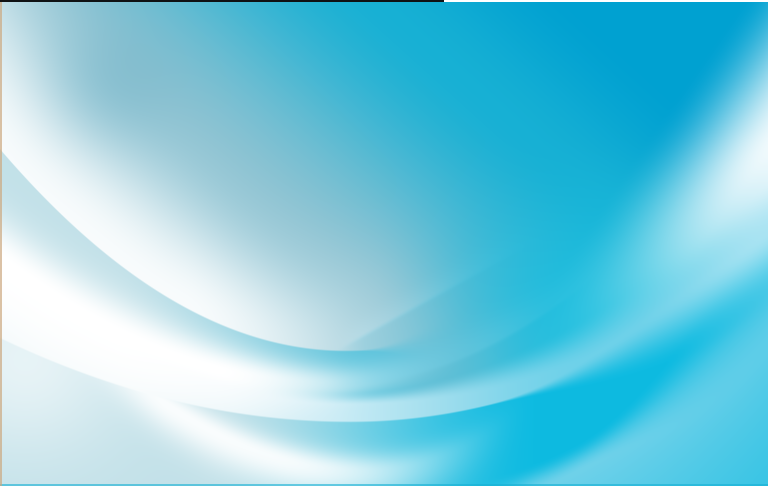
Reproduce this background procedurally as a Shadertoy shader.

```glsl
// Abstract backdrop: white light sweeping in curved folds over a cyan gradient.

#define WHITE vec3(1.0, 1.0, 1.0)
#define CYAN vec3(0.09, 0.69, 0.83)
#define DEEP vec3(0.0, 0.63, 0.82)
#define AQUA vec3(0.05, 0.73, 0.88)
#define HAZE vec3(0.55, 0.76, 0.82)
#define PALE vec3(0.76, 0.88, 0.91)
#define SHEER vec3(0.48, 0.83, 0.92)
#define MIST_WIDTH 0.175
#define EDGE_PIXELS 1.2
#define BORDER 0.0031

// Height of a bowl-shaped curve with its own bend on each side of its lowest point.
float bowl(float x, vec2 lowest, float bendLeft, float bendRight) {
    float dx = x - lowest.x;
    return lowest.y + (dx < 0.0 ? bendLeft : bendRight) * dx * dx;
}

// Soft ridge with a separate falloff above and below its centre.
float ridge(float height, float above, float below) {
    float h = height / (height > 0.0 ? above : below);
    return exp(-h * h);
}

// Coverage of the side below a curve, for a given softness.
float under(float height, float softness) {
    return 1.0 - smoothstep(-softness, softness, height);
}

// Upper field: haze on the left, deep blue at the top right.
vec3 sky(vec2 p) {
    float diagonal = p.x + 0.7 * (p.y - 0.57);
    vec3 color = mix(HAZE, CYAN, smoothstep(0.34, 0.80, diagonal));
    color = mix(color, DEEP, smoothstep(0.78, 1.05, diagonal));
    float lowRight = smoothstep(0.48, 0.78, p.x) * (1.0 - smoothstep(0.35, 0.72, p.y));
    return mix(color, vec3(0.10, 0.74, 0.87), lowRight);
}

void mainImage(out vec4 fragColor, in vec2 fragCoord) {
    vec2 p = fragCoord / iResolution.xy;
    float crisp = EDGE_PIXELS / iResolution.y;
    vec3 color = sky(p);

    // Signed heights above the main curves
    float upperFold = p.y - bowl(p.x, vec2(0.45, 0.278), 2.05, 1.5);
    float lowerFold = p.y - bowl(p.x, vec2(0.456, 0.132), 0.83, 1.06);
    float bandTop = p.y - bowl(p.x, vec2(0.45, 0.180), 1.4, 1.28);
    float upperStreak = p.y - bowl(p.x, vec2(0.43, 0.212), 1.4, 1.9);
    float lowerStreak = p.y - bowl(p.x, vec2(0.48, 0.030), 2.0, 3.0);
    float cornerFold = p.y - bowl(p.x, vec2(0.55, -0.027), 2.07, 2.07);

    // White mist resting on the upper fold, with a dim patch above it
    float slope = 4.1 * min(p.x - 0.45, 0.0);
    float mistHeight = upperFold / sqrt(1.0 + slope * slope);
    float mist = ridge(mistHeight, MIST_WIDTH, 1.0);
    color = mix(color, WHITE, 0.94 * mist * (1.0 - smoothstep(0.24, 0.62, p.x)));
    float dimPatch = ridge(length((p - vec2(0.15, 0.83)) * vec2(1.5, 1.0)), 0.13, 0.13);
    color = mix(color, vec3(0.44, 0.70, 0.78), 0.45 * dimPatch);

    // White glow from the right side
    float glowDepth = p.x - 0.81 - 0.44 * (p.y - 0.53);
    float glow = smoothstep(-0.05, 0.125, glowDepth);
    color = mix(color, WHITE, 0.95 * glow * smoothstep(0.18, 0.72, p.y));

    // Faint straight crease rising from the upper fold
    float crease = p.y - 0.285 - 0.88 * (p.x - 0.445);
    float creaseFade = smoothstep(0.43, 0.48, p.x) * (1.0 - smoothstep(0.52, 0.72, p.x));
    color = mix(color, CYAN, 0.12 * creaseFade * under(crease, 0.006));
    color += 0.02 * creaseFade * ridge(crease, 0.035, 0.006);

    // Shaded strip beneath the upper fold
    vec3 strip = mix(PALE, CYAN, smoothstep(0.14, 0.72, p.x));
    float stripFade = 1.0 - smoothstep(0.44, 0.64, p.x);
    float stripSoftness = crisp + 0.06 * smoothstep(0.47, 0.62, p.x);
    color = mix(color, strip, stripFade * under(upperFold, stripSoftness));

    // Bright streak, wide on the left and thin on the right
    float leftness = 1.0 - smoothstep(0.0, 0.5, p.x);
    float streak = ridge(upperStreak, mix(0.035, 0.085, leftness), mix(0.03, 0.40, leftness));
    streak *= under(upperFold, crisp) * (1.0 - smoothstep(0.28, 0.62, p.x));
    color = mix(color, WHITE, streak);
    float thread = ridge(upperStreak, 0.05, 0.008) * smoothstep(0.42, 0.52, p.x);
    color = mix(color, SHEER, 0.25 * thread * (1.0 - smoothstep(0.6, 0.8, p.x)));

    // Long band sweeping up to the right
    float bandSoftness = mix(0.014, 0.06, smoothstep(0.45, 0.95, p.x));
    vec3 band = mix(vec3(0.96, 0.98, 0.99), SHEER, smoothstep(0.30, 0.78, p.x));
    band = mix(band, vec3(0.66, 0.89, 0.95), smoothstep(0.82, 1.0, p.x));
    float bandCover = under(bandTop, bandSoftness) * smoothstep(0.15, 0.45, p.x);
    color = mix(color, band, 0.85 * bandCover);

    // Lower field, pale on the left and aqua on the right
    vec3 lower = mix(PALE, AQUA, smoothstep(0.26, 0.72, p.x));
    float cornerLight = ridge(length(p * vec2(1.5, 1.0) - vec2(0.05, 0.26)), 0.20, 0.20);
    lower = mix(lower, WHITE, 0.6 * cornerLight);
    float lowerGlow = ridge(lowerStreak, 0.038, 0.065);
    lowerGlow *= smoothstep(0.04, 0.22, p.x) * (1.0 - smoothstep(0.36, 0.70, p.x));
    lower = mix(lower, WHITE, 0.90 * lowerGlow);

    // Translucent fold in the lower right corner
    float rise = smoothstep(0.75, 1.0, p.x);
    float cornerCover = under(cornerFold, mix(0.03, 0.13, rise)) * smoothstep(0.60, 0.70, p.x);
    float cornerFade = exp(min(cornerFold, 0.0) * 2.2);
    lower = mix(lower, SHEER, 0.95 * cornerCover * cornerFade);

    float lowerSoftness = crisp + 0.075 * smoothstep(0.64, 0.95, p.x);
    color = mix(color, lower, under(lowerFold, lowerSoftness));

    // Hairline frame: dark then white on top, tan on the left, blue below
    float aspect = iResolution.x / iResolution.y;
    vec3 topLine = mix(vec3(0.06, 0.07, 0.08), WHITE, step(0.578, p.x));
    color = mix(color, CYAN, 0.6 * step(p.y, BORDER));
    color = mix(color, vec3(0.80, 0.66, 0.50), 0.7 * step(p.x * aspect, BORDER));
    color = mix(color, topLine, step(1.0 - BORDER, p.y));

    fragColor = vec4(clamp(color, 0.0, 1.0), 1.0);
}
```
